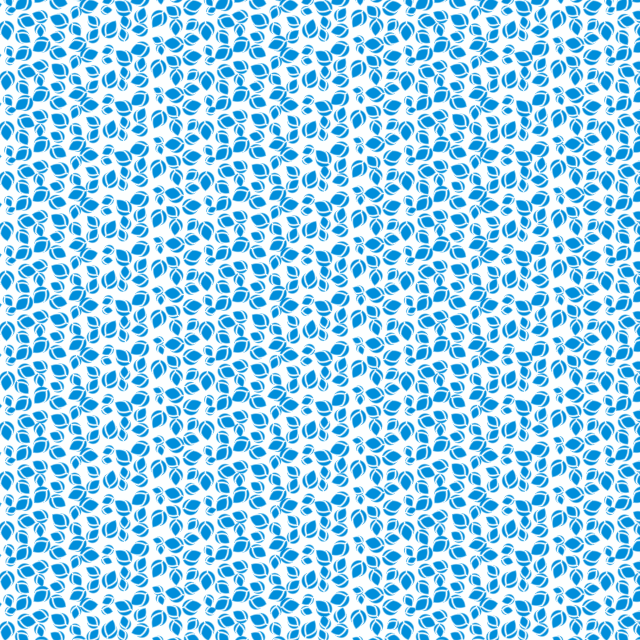
This pattern is drawn by a Shadertoy shader. Its source:

```glsl
// Small blue flower buds scattered over white, each a pointed leaf cupped by two crescents.
// Buds sit in staggered, jittered columns that repeat as a tile; each one grows until it
// nearly meets its neighbours, so large and small buds pack without touching.

const vec3 WHITE = vec3(0.992, 1.0, 1.0);
const vec3 BLUE = vec3(0.0, 0.557, 0.86);
const float CELLS = 38.4;            // cells across the canvas
const vec2 TILE = vec2(12.0, 3.0);   // cells in one repeat
const float JITTER = 0.3;            // spread of the bud centres, in cells
const float GAP = 0.1;               // white slit between petals, in cells
const float SOFTNESS = 0.0016;       // edge blur, in canvas units
const float TAU = 6.28318;

// Integer hash of a cell, two values from 0 to 1
vec2 hash22(vec2 p) {
    uvec2 v = uvec2(ivec2(p) + 4096) * 1664525u + 1013904223u;
    for (int k = 0; k < 2; k++) {
        v.x += v.y * 1664525u;
        v.y += v.x * 1664525u;
        v ^= v >> 16u;
    }
    return vec2(v & 65535u) / 65536.0;
}

vec2 tileRandom(vec2 cell, float salt) {
    return hash22(mod(cell, TILE) + salt);
}

// Vertical shift of a column: every second one drops by half a cell
float columnShift(float column) {
    return 0.5 * mod(column, 2.0) + 0.25 * tileRandom(vec2(column, 0.0), 200.0).x;
}

// Rows from the column's large bud: -1, 0 or 1
float rowsFromLarge(vec2 cell) {
    float largeRow = 3.0 - abs(mod(cell.x, 6.0) - 3.0);
    return mod(cell.y - largeRow + 1.0, 3.0) - 1.0;
}

// Large buds push the small ones of their column away a little
vec2 budCentre(vec2 cell) {
    vec2 repeated = (tileRandom(cell, 17.0) - 0.5) * JITTER;
    vec2 drift = (hash22(cell + 391.0) - 0.5) * 0.06;
    float push = columnShift(cell.x) + 0.1 * rowsFromLarge(cell);
    return cell + 0.5 + repeated + drift + vec2(0.0, push);
}

float budWeight(vec2 cell) {
    float isLarge = 1.0 - abs(rowsFromLarge(cell));
    return mix(0.41, 0.6, isLarge) + 0.1 * (tileRandom(cell, 43.0).x - 0.5);
}

// Cell of a nearby column at the height of point p, moved by some rows
vec2 cellNear(vec2 p, int i, int j) {
    float column = floor(p.x) + float(i);
    return vec2(column, floor(p.y - columnShift(column)) + float(j));
}

// Radius allowed by the nearest neighbours, shared out by weight
float budRadius(vec2 cell, vec2 centre) {
    float weight = budWeight(cell);
    float radius = 0.58;
    for (int j = -1; j <= 1; j++) {
        for (int i = -1; i <= 1; i++) {
            vec2 other = cellNear(centre, i, j);
            if (distance(other, cell) < 0.5) continue;
            float share = weight / (weight + budWeight(other));
            radius = min(radius, 1.16 * share * distance(centre, budCentre(other)));
        }
    }
    return radius;
}

// Pointed leaf along y: between a rhombus and the overlap of two discs
float leafDistance(vec2 p, vec2 halfSize) {
    float arcRadius = dot(halfSize, halfSize) / (2.0 * halfSize.x);
    float lens = length(vec2(abs(p.x) + arcRadius - halfSize.x, p.y)) - arcRadius;
    float rhombus = (dot(abs(p), halfSize.yx) - halfSize.x * halfSize.y) / length(halfSize);
    return mix(lens, rhombus, 0.4);
}

// Bud of unit size with its tip towards +y
float budDistance(vec2 p, float halfWidth, float lean, float gap) {
    float leaf = leafDistance(p - vec2(0.0, 0.18), vec2(halfWidth, 0.82));
    float cup = length(p - vec2(lean, -0.17)) - 0.81;
    float slit = 0.5 * gap - abs(p.x);
    float crescents = max(max(cup, gap - leaf), slit);
    return min(leaf, crescents);
}

vec2 rotate(vec2 p, float angle) {
    float c = cos(angle), s = sin(angle);
    return vec2(c * p.x - s * p.y, s * p.x + c * p.y);
}

// Distance to the nearest bud, in cells
float budField(vec2 p) {
    float nearest = 1.0;
    for (int j = -1; j <= 1; j++) {
        for (int i = -1; i <= 1; i++) {
            vec2 cell = cellNear(p, i, j);
            vec2 centre = budCentre(cell);
            if (distance(p, centre) > 0.7) continue;
            float radius = budRadius(cell, centre);
            vec2 shape = tileRandom(cell, 71.0);
            float angle = TAU * tileRandom(cell, 105.0).y + 0.4 * hash22(cell).x;
            vec2 local = rotate(p - centre, angle) / radius;
            float lean = 0.24 * (shape.y - 0.5);
            float d = budDistance(local, mix(0.48, 0.6, shape.x), lean, GAP / radius);
            nearest = min(nearest, radius * d);
        }
    }
    return nearest;
}

void mainImage(out vec4 fragColor, in vec2 fragCoord) {
    float pixel = 1.0 / iResolution.y;
    float d = budField(fragCoord * pixel * CELLS) / CELLS;
    float edge = max(SOFTNESS, 0.7 * pixel);
    fragColor = vec4(mix(BLUE, WHITE, smoothstep(-edge, edge, d)), 1.0);
}
```
